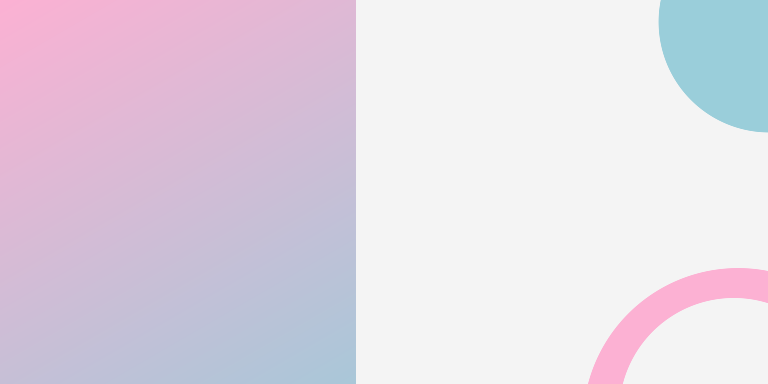
A WebGL 1 fragment shader for this background:

```glsl
precision highp float;
// Pale backdrop with a pink-to-blue gradient panel, a blue disc and a pink crescent ring.

uniform vec2 u_resolution;

// Smooth coverage of a disc; all lengths are in canvas heights.
float disc(vec2 p, vec2 center, float radius) {
  float halfPixel = 0.5 / u_resolution.y;
  return 1.0 - smoothstep(-halfPixel, halfPixel, length(p - center) - radius);
}

void main() {
  vec2 p = gl_FragCoord.xy / u_resolution.y;
  p.x *= 2.0 * u_resolution.y / u_resolution.x;
  float halfPixel = 0.5 / u_resolution.y;

  vec3 pink = vec3(0.988, 0.694, 0.827);
  vec3 blue = vec3(0.604, 0.808, 0.855);
  vec3 color = vec3(0.957);

  // Left panel with a slanted gradient from the top left corner
  float slant = (0.58 * p.x + 1.0 - p.y) / 1.538;
  vec3 gradient = mix(pink, vec3(0.662, 0.780, 0.848), clamp(slant, 0.0, 1.0));
  float panel = 1.0 - smoothstep(-halfPixel, halfPixel, p.x - 0.927);
  color = mix(color, gradient, panel);

  // Disc cut by the top right corner
  color = mix(color, blue, disc(p, vec2(2.003, 0.943), 0.288));

  // Ring with an off-center hole, rising from the bottom edge
  float ring = disc(p, vec2(1.922, -0.102), 0.404)
             * (1.0 - disc(p, vec2(1.911, -0.0745), 0.2985));
  color = mix(color, pink, ring);

  gl_FragColor = vec4(color, 1.0);
}
```
